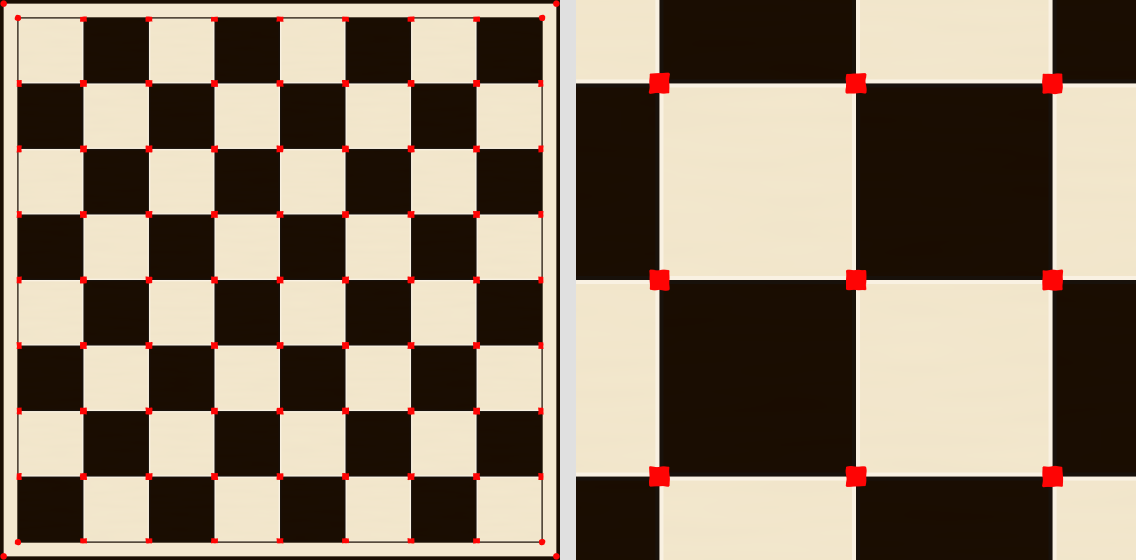
Left, the full canvas; right, a detail of the centre.
This pattern is drawn by a WebGL 1 fragment shader. Its source:

```glsl
precision highp float;

uniform vec2 u_resolution;

const float CELLS_PER_HALF = 4.0;
const float CELL = 0.117;
const float BOARD_HALF = 0.468;
const float FRAME_HALF = 0.4935;

const vec3 CREAM = vec3(0.948, 0.902, 0.798);
const vec3 FRAME_CREAM = vec3(0.953, 0.904, 0.815);
const vec3 PALE_EDGE = vec3(0.975, 0.945, 0.885);
const vec3 EBONY = vec3(0.102, 0.050, 0.006);
const vec3 EBONY_EDGE = vec3(0.095, 0.065, 0.045);
const vec3 RED = vec3(0.995, 0.015, 0.015);

vec2 hashGradient(vec2 cell) {
  float angle = 6.2832 * fract(sin(dot(cell, vec2(127.1, 311.7))) * 4375.85);
  return vec2(cos(angle), sin(angle));
}

float gradientNoise(vec2 p) {
  vec2 i = floor(p);
  vec2 f = fract(p);
  vec2 u = f * f * f * (f * (f * 6.0 - 15.0) + 10.0);
  float a = dot(hashGradient(i), f);
  float b = dot(hashGradient(i + vec2(1.0, 0.0)), f - vec2(1.0, 0.0));
  float c = dot(hashGradient(i + vec2(0.0, 1.0)), f - vec2(0.0, 1.0));
  float d = dot(hashGradient(i + vec2(1.0)), f - vec2(1.0));
  return mix(mix(a, b, u.x), mix(c, d, u.x), u.y);
}

float boxDistance(vec2 p, vec2 halfSize, float radius) {
  vec2 q = abs(p) - halfSize + radius;
  return length(max(q, 0.0)) + min(max(q.x, q.y), 0.0) - radius;
}

float coverage(float dist, float pixel) {
  return clamp(0.5 - dist / pixel, 0.0, 1.0);
}

// Triangle wave per axis: zero on grid lines, alternating sign between cells
vec2 cellWave(vec2 p, float cell) {
  return (abs(mod(p / cell + 0.5, 2.0) - 1.0) - 0.5) * cell;
}

vec3 checkerColor(vec2 p, float cell, float pixel) {
  vec2 wave = cellWave(p, cell);
  vec2 side = clamp(2.0 * wave / pixel, -1.0, 1.0);
  float dark = 0.5 + 0.5 * side.x * side.y;
  float lineDist = min(abs(wave.x), abs(wave.y));
  float rim = coverage(lineDist - 0.0024, pixel);
  float grain = 0.006 * gradientNoise(p * vec2(14.0, 110.0));
  vec3 light = mix(CREAM + grain, PALE_EDGE, rim);
  vec3 shade = mix(EBONY + 0.5 * grain, EBONY_EDGE, rim);
  return mix(light, shade, dark);
}

// Square markers on crossings, clipped ones on the rim, round ones in corners
float markerDistance(vec2 p, float cell) {
  vec2 id = clamp(floor(p / cell + 0.5), -CELLS_PER_HALF, CELLS_PER_HALF);
  vec2 onRim = step(CELLS_PER_HALF - 0.5, abs(id));
  float corner = onRim.x * onRim.y;
  vec2 inset = sign(id) * onRim * 0.0022 * (1.0 - corner);
  vec2 halfSize = mix(vec2(0.0060), vec2(0.0044), onRim);
  halfSize = mix(halfSize, vec2(0.0055), corner);
  float radius = mix(0.0008, 0.0048, corner);
  float wobble = 0.0008 * gradientNoise(p * 190.0);
  return boxDistance(p - id * cell + inset, halfSize, radius) + wobble;
}

void main() {
  float side = min(u_resolution.x, u_resolution.y);
  vec2 p = (gl_FragCoord.xy - 0.5 * u_resolution) / side;
  float pixel = 1.0 / side;

  // Frame and board
  float frame = boxDistance(p, vec2(FRAME_HALF), 0.0);
  float board = boxDistance(p, vec2(BOARD_HALF), 0.0);
  vec3 color = mix(EBONY, FRAME_CREAM, coverage(frame, pixel));
  color = mix(color, checkerColor(p, CELL, pixel), coverage(board, pixel));
  color = mix(color, EBONY, coverage(abs(board) - 0.0011, pixel));

  // Markers on the grid and at the frame corners
  float outerDot = length(abs(p) - FRAME_HALF) - 0.0058;
  float marker = min(markerDistance(p, CELL), outerDot);
  color = mix(color, RED, coverage(marker, pixel));

  gl_FragColor = vec4(color, 1.0);
}
```
